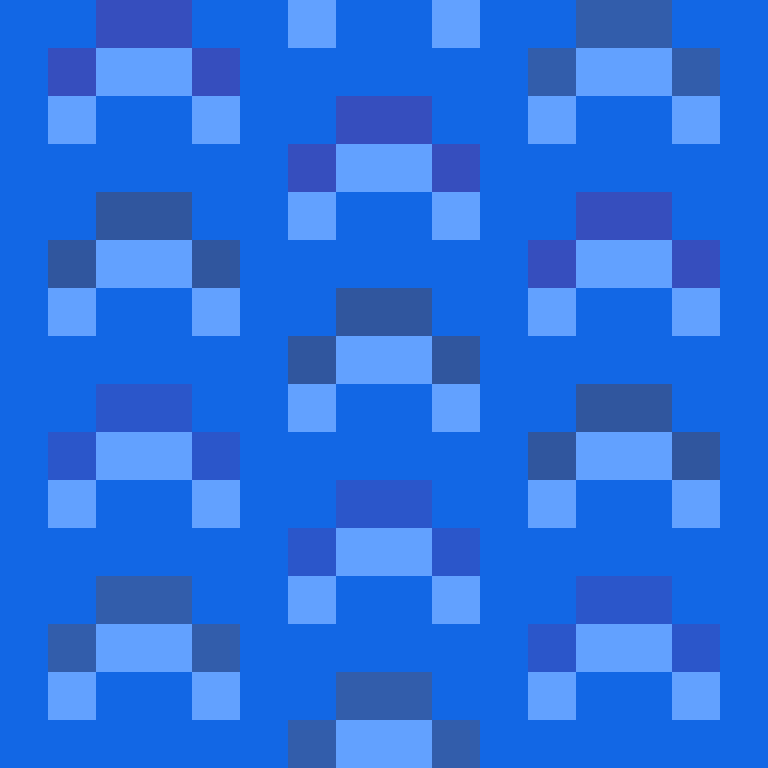
Write a WebGL 2 fragment shader that draws this pattern.

```glsl
#version 300 es
precision highp float;
// Blocky stepped arches in three staggered columns on bright blue, with four cycling cap shades.

uniform vec2 u_resolution;
out vec4 outColor;

const float GRID = 16.0;          // square blocks across and down the tile
const float COLUMNS = 3.0;
const float COLUMN_PITCH = 5.0;   // blocks between arch centres
const float FIRST_CENTRE = 3.0;
const float ROW_PITCH = 4.0;      // blocks between arch tops
const float ROWS = GRID / ROW_PITCH;

const vec3 GROUND = vec3(0.070, 0.405, 0.898);
const vec3 LIGHT = vec3(0.384, 0.630, 1.000);
const vec3 VIOLET = vec3(0.212, 0.306, 0.745);
const vec3 DARK_SLATE = vec3(0.188, 0.337, 0.620);
const vec3 ROYAL = vec3(0.170, 0.337, 0.792);
const vec3 PALE_SLATE = vec3(0.196, 0.365, 0.670);

// Coverage of an axis-aligned box, softened over one pixel.
float boxMask(vec2 p, vec2 low, vec2 high, vec2 pixel) {
    vec2 inside = min(p - low, high - p) / pixel;
    vec2 cover = clamp(inside + 0.5, 0.0, 1.0);
    return cover.x * cover.y;
}

// Cap shade, cycling through four steps down a column.
vec3 capShade(float index) {
    if (index < 0.5) return VIOLET;
    if (index < 1.5) return DARK_SLATE;
    if (index < 2.5) return ROYAL;
    return PALE_SLATE;
}

// One arch: p.x is the distance from its axis, p.y runs down from its top.
vec3 drawArch(vec2 p, vec3 shade, vec2 pixel) {
    float cap = boxMask(p, vec2(-1.0, 0.0), vec2(1.0, 1.0), pixel);
    float shoulder = boxMask(p, vec2(1.0, 1.0), vec2(2.0, 2.0), pixel);
    float brow = boxMask(p, vec2(-1.0, 1.0), vec2(1.0, 2.0), pixel);
    float leg = boxMask(p, vec2(1.0, 2.0), vec2(2.0, 3.0), pixel);
    vec3 color = mix(GROUND, shade, min(cap + shoulder, 1.0));
    return mix(color, LIGHT, min(brow + leg, 1.0));
}

void main() {
    // Block coordinates with y pointing down
    vec2 uv = gl_FragCoord.xy / u_resolution;
    vec2 block = vec2(uv.x, 1.0 - uv.y) * GRID;
    vec2 pixel = GRID / u_resolution;

    // Nearest column; the middle one drops by half a row
    float column = floor((block.x - FIRST_CENTRE) / COLUMN_PITCH + 0.5);
    column = clamp(column, 0.0, COLUMNS - 1.0);
    float axis = FIRST_CENTRE + COLUMN_PITCH * column;
    float drop = mod(column, 2.0) * 0.5 * ROW_PITCH;

    // Row split halfway through the gap between arches
    float down = block.y - drop + 0.5;
    float row = floor(down / ROW_PITCH);
    vec2 local = vec2(abs(block.x - axis), mod(down, ROW_PITCH) - 0.5);

    // The last column starts one step later in the cycle
    float shadeIndex = mod(row - floor(column * 0.5), ROWS);
    outColor = vec4(drawArch(local, capShade(shadeIndex), pixel), 1.0);
}
```
